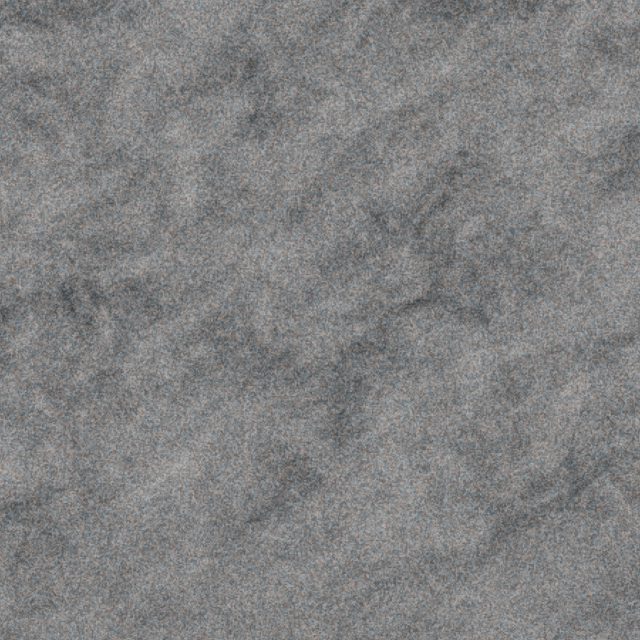
This texture is drawn by a three.js fragment shader. Its source:

```glsl
// Weathered grey stone: soft slanted streaks, blotchy mottling and fine grain.
// Stretched, warped gradient noise makes the streaks, rounder noise the blotches,
// and two layers of value noise the grain, with a faint warm and cool speckle.

varying vec2 vUv;

const vec3 STONE_GREY = vec3(0.505, 0.505, 0.506);
const vec3 WARM_COOL_AXIS = vec3(1.0, -0.15, -0.85);

const float STREAK_ANGLE = 0.58;              // radians above horizontal
const vec2 STREAK_SCALE = vec2(4.0, 8.5);     // along and across the streaks
const float STREAK_CONTRAST = 0.127;
const float STREAK_GAIN = 0.55;
const float WARP_SCALE = 7.0;
const float WARP_AMOUNT = 0.06;

const vec2 MOTTLE_SCALE = vec2(18.0, 25.0);
const float MOTTLE_CONTRAST = 0.09;
const float MOTTLE_GAIN = 0.75;
const float MOTTLE_IN_SHADE = 1.4;            // extra blotches in dark streaks
const float CALM_HEIGHT = 0.4;                // smoother stone below this

const float COARSE_GRAIN_SCALE = 280.0;
const float FINE_GRAIN_SCALE = 450.0;
const float COARSE_GRAIN = 0.13;
const float FINE_GRAIN = 0.15;
const float TINT_SCALE = 240.0;
const float TINT_GRAIN = 0.055;
const float LIGHT_WARMTH = 0.05;

float hash(vec2 p) {
  vec3 q = fract(p.xyx * 0.1031);
  q += dot(q, q.yzx + 33.33);
  return fract((q.x + q.y) * q.z);
}

vec2 randomGradient(vec2 cell) {
  return 2.0 * vec2(hash(cell), hash(cell + 71.7)) - 1.0;
}

vec2 fade(vec2 t) {
  return t * t * t * (t * (t * 6.0 - 15.0) + 10.0);
}

// Signed value noise, -0.5 to 0.5
float valueNoise(vec2 p) {
  vec2 cell = floor(p);
  vec2 t = fade(p - cell);
  float low = mix(hash(cell), hash(cell + vec2(1.0, 0.0)), t.x);
  float high = mix(hash(cell + vec2(0.0, 1.0)), hash(cell + 1.0), t.x);
  return mix(low, high, t.y) - 0.5;
}

float cornerSlope(vec2 cell, vec2 local, vec2 corner) {
  return dot(randomGradient(cell + corner), local - corner);
}

// Signed gradient noise, centred on zero
float gradientNoise(vec2 p) {
  vec2 cell = floor(p);
  vec2 local = p - cell;
  vec2 t = fade(local);
  float low = mix(cornerSlope(cell, local, vec2(0.0)),
                  cornerSlope(cell, local, vec2(1.0, 0.0)), t.x);
  float high = mix(cornerSlope(cell, local, vec2(0.0, 1.0)),
                   cornerSlope(cell, local, vec2(1.0)), t.x);
  return mix(low, high, t.y);
}

float fractalNoise(vec2 p, float gain) {
  float sum = 0.0;
  float weight = 1.0;
  for (int octave = 0; octave < 4; octave++) {
    sum += weight * gradientNoise(p);
    weight *= gain;
    p = p * 2.03 + 17.3;
  }
  return sum;
}

void main() {
  // Frame turned along the streaks and bent a little
  float c = cos(STREAK_ANGLE);
  float s = sin(STREAK_ANGLE);
  vec2 turned = vec2(c * vUv.x + s * vUv.y, c * vUv.y - s * vUv.x);
  vec2 bend = vec2(gradientNoise(turned * WARP_SCALE + 5.2),
                   gradientNoise(turned * WARP_SCALE + 41.8));
  vec2 warped = turned + WARP_AMOUNT * bend;

  // Broad streaks, then blotches that gather in the shade
  float streaks = fractalNoise(warped * STREAK_SCALE + 23.0, STREAK_GAIN);
  float mottle = fractalNoise(warped * MOTTLE_SCALE + 90.0, MOTTLE_GAIN);
  float calm = mix(0.6, 1.0, smoothstep(0.0, CALM_HEIGHT, vUv.y));
  float shade = clamp(1.0 - MOTTLE_IN_SHADE * streaks, 0.5, 1.7);
  float tone = calm * (STREAK_CONTRAST * streaks + MOTTLE_CONTRAST * shade * mottle);

  // Fine grain in brightness and hue
  tone += COARSE_GRAIN * valueNoise(turned * COARSE_GRAIN_SCALE + 11.0);
  tone += FINE_GRAIN * valueNoise(vUv * FINE_GRAIN_SCALE + 57.0);
  float tint = TINT_GRAIN * valueNoise(turned * TINT_SCALE + 133.0);
  tint += LIGHT_WARMTH * tone;

  gl_FragColor = vec4(STONE_GREY + tone + tint * WARM_COOL_AXIS, 1.0);
}
```
